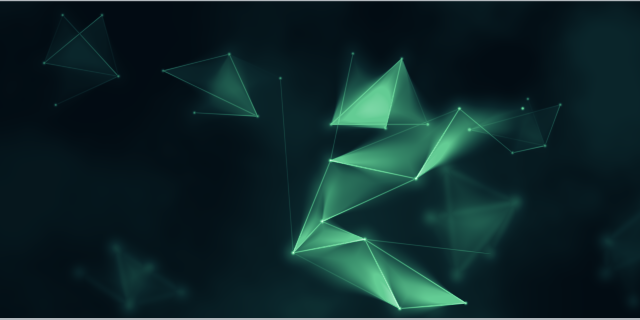
This background is drawn by a Shadertoy shader. Its source:

```glsl
float hash(vec2 p) {
    p = fract(p * vec2(123.34, 456.21));
    p += dot(p, p + 45.32);
    return fract(p.x * p.y);
}

float noise(vec2 p) {
    vec2 i = floor(p), f = fract(p);
    f = f * f * (3.0 - 2.0 * f);
    return mix(mix(hash(i), hash(i + vec2(1, 0)), f.x),
               mix(hash(i + vec2(0, 1)), hash(i + vec2(1, 1)), f.x), f.y);
}

float fbm(vec2 p) {
    float sum = 0.0, amp = 0.55;
    for (int i = 0; i < 4; i++) {
        sum += amp * noise(p);
        p = mat2(1.6, 1.2, -1.2, 1.6) * p + 7.3;
        amp *= 0.45;
    }
    return sum;
}

float segment(vec2 p, vec2 a, vec2 b) {
    vec2 ab = b - a, ap = p - a;
    return length(ap - ab * clamp(dot(ap, ab) / dot(ab, ab), 0.0, 1.0));
}

float cross2(vec2 a, vec2 b) { return a.x * b.y - a.y * b.x; }

// Signed distance, negative inside
float triangle(vec2 p, vec2 a, vec2 b, vec2 c) {
    float d = min(segment(p, a, b), min(segment(p, b, c), segment(p, c, a)));
    float turn = sign(cross2(b - a, c - a));
    float inside = min(cross2(b - a, p - a) * turn,
                   min(cross2(c - b, p - b) * turn, cross2(a - c, p - c) * turn));
    return inside > 0.0 ? -d : d;
}

vec2 spine(float k) {
    return vec2(1.13 + 0.27 * cos(0.75 * k + 0.3) + 0.02 * k, 0.02 + 0.082 * k);
}

vec2 anchor(float group) {
    return fract(vec2(0.502, 0.37) + group * vec2(0.618, 0.46)) * vec2(2, 1);
}

// Group 0 zigzags across the spine; the others are loose clusters
vec2 node(float group, float k) {
    if (group < 0.5) {
        vec2 along = normalize(spine(k + 0.1) - spine(k - 0.1));
        float side = mod(k, 2.0) < 0.5 ? -0.075 : 0.075;
        return spine(k) + side * vec2(-along.y, along.x);
    }
    float angle = 2.4 * k + group;
    float radius = 0.06 + 0.16 * hash(vec2(group + 3.7, k + 1.3));
    return anchor(group) + radius * vec2(cos(angle), sin(angle));
}

float softLine(float d, float width) { return exp(-d * d / (width * width)); }

vec3 ramp(float v) {
    vec3 col = mix(vec3(0.008, 0.045, 0.073), vec3(0.04, 0.15, 0.17), clamp(v / 0.2, 0.0, 1.0));
    col = mix(col, vec3(0.11, 0.33, 0.29), clamp((v - 0.2) / 0.2, 0.0, 1.0));
    col = mix(col, vec3(0.23, 0.57, 0.43), clamp((v - 0.4) / 0.25, 0.0, 1.0));
    col = mix(col, vec3(0.39, 0.80, 0.58), clamp((v - 0.65) / 0.25, 0.0, 1.0));
    return mix(col, vec3(0.78, 0.98, 0.87), clamp((v - 1.0) / 0.5, 0.0, 1.0));
}

void mainImage(out vec4 fragColor, in vec2 fragCoord) {
    vec2 p = fragCoord / iResolution.y;
    float px = 1.0 / iResolution.y;

    // Dim haze, thicker to the right
    float smoke = fbm(p * 2.6 + 4.0);
    float light = 0.19 * smoothstep(0.3, 0.8, smoke) * mix(0.45, 1.0, smoothstep(0.2, 1.2, p.x));
    float lines = 0.0;

    for (int gi = 0; gi < 8; gi++) {
        float g = float(gi);
        bool bright = gi == 0;
        bool focused = bright || gi % 2 == 1;
        vec2 toCore = anchor(g) - vec2(1.2, 0.6);
        float core = exp(-20.0 * dot(toCore, toCore));
        float width = focused ? max(0.0023, 0.6 * px) : 0.012;
        float lineGain = bright ? 0.6 : (focused ? 0.34 : 0.08);
        int facets = bright ? 7 : 3;

        for (int ki = 0; ki < facets; ki++) {
            float k = float(ki);
            vec2 a = node(g, k), b = node(g, k + 1.0), c = node(g, k + 2.0);
            float h = hash(vec2(k + 0.6, g + 8.1)), h2 = hash(vec2(g + 2.2, k + 5.9));

            // Translucent facet, crisp at its apex and dissolving away from it
            vec2 q = p - a;
            float blur = focused ? mix(0.004, 0.06, smoothstep(0.03, 0.25, length(q))) : 0.06;
            float fill = smoothstep(blur, -blur, triangle(p, a, b, c));
            float gain = bright ? 0.55 + 0.5 * h
                       : (focused ? 0.05 + 0.25 * h * h + 0.4 * core : 0.08 + 0.1 * h);
            light += gain * fill * (0.55 + 0.8 * smoke) * exp(-3.2 * length(q));

            // Some edges, fading with length, and small glowing nodes
            float edgeAB = softLine(segment(p, a, b), width) * smoothstep(0.2, 0.7, h);
            float edgeAC = softLine(segment(p, a, c), width) * smoothstep(0.25, 0.8, h2);
            float edges = max(edgeAB, edgeAC) * mix(0.45, 1.0, exp(-9.0 * length(q)));
            float dots = max(softLine(length(q), width * 2.1), softLine(length(p - c), width * 1.9));
            lines = max(lines, lineGain * max(edges, dots * 1.4));

            // Smoky ribbon and wide glow along the strip
            if (bright) {
                float ribbon = segment(p, mix(a, b, 0.5), mix(b, c, 0.5));
                light += (0.05 + 0.3 * h2) * softLine(ribbon, 0.045) * smoke;
                light += 0.06 * exp(-16.0 * dot(q, q));
            }
        }

        // Thin threads from loose clusters to the strip
        if (!bright) {
            vec2 from = node(g, 4.0), to = node(0.0, g);
            float reach = smoothstep(1.0, 0.2, distance(from, to));
            lines = max(lines, 0.2 * reach * softLine(segment(p, from, to), max(0.0022, 0.6 * px)));
        }
    }

    vec3 col = ramp(light + lines);

    // Pale rims at the bottom and top
    float rim = max(smoothstep(0.006 + px * 0.5, 0.006 - px * 0.5, p.y),
                    smoothstep(0.996 - px * 0.5, 0.996 + px * 0.5, p.y));
    col = mix(col, vec3(0.70, 0.72, 0.74), rim);
    fragColor = vec4(col, 1.0);
}
```
